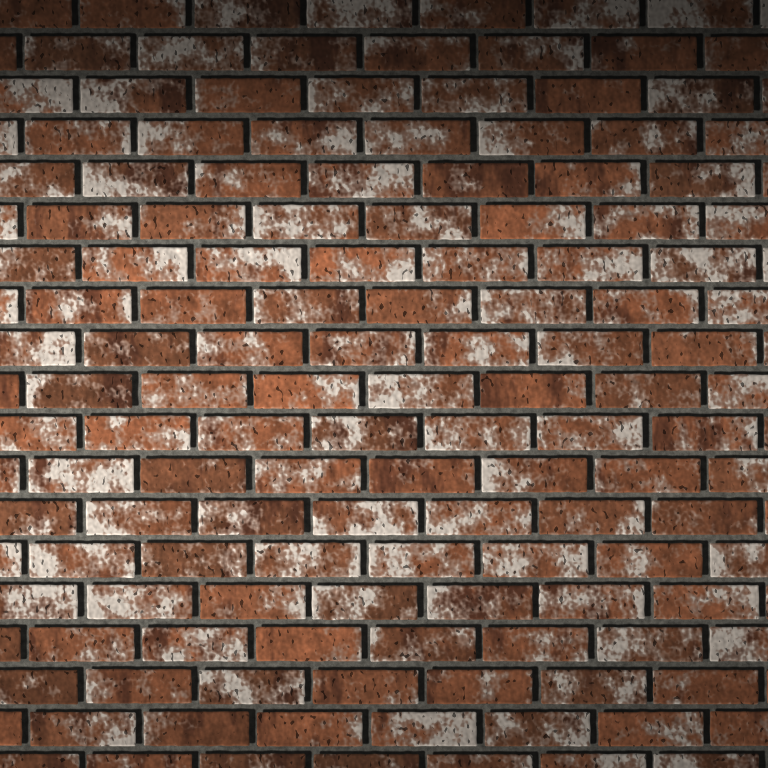
Write a three.js fragment shader that draws this texture.

```glsl
// Running-bond wall of worn, whitewashed bricks in grey mortar, lit from the lower left.
// Each brick is a rounded box in a staggered grid; hashes pick its tint and wear, and
// gradient noise makes the limewash, stains, pits and gritty joints.

#define COLUMNS 6.77
#define ROWS 18.19
#define BOND_START vec2(0.235, 0.427)
#define JOINT 0.0104
#define CORNER 0.0022
#define SOFT 0.0011
#define SHADOW_CAST vec2(0.0078, 0.0036)
#define WASH_AMOUNT 0.02
#define STAIN_STRENGTH 0.6
#define PIT_STRENGTH 0.5

varying vec2 vUv;

const vec3 CLAY_ORANGE = vec3(0.57, 0.35, 0.24);
const vec3 CLAY_BROWN = vec3(0.43, 0.28, 0.20);
const vec3 STAIN = vec3(0.25, 0.15, 0.12);
const vec3 HAZE = vec3(0.64, 0.54, 0.48);
const vec3 LIME = vec3(0.83, 0.79, 0.74);
const vec3 MORTAR = vec3(0.41, 0.40, 0.37);

float hash(vec2 p) {
  return fract(sin(dot(p, vec2(127.1, 311.7))) * 4375.85);
}

vec2 hash2(vec2 p) {
  return vec2(hash(p), hash(p + 37.3));
}

float gradientNoise(vec2 p) {
  vec2 i = floor(p), f = fract(p);
  vec2 w = f * f * f * (f * (f * 6.0 - 15.0) + 10.0);
  vec2 e = vec2(1.0, 0.0);
  float a = dot(hash2(i) * 2.0 - 1.0, f);
  float b = dot(hash2(i + e.xy) * 2.0 - 1.0, f - e.xy);
  float c = dot(hash2(i + e.yx) * 2.0 - 1.0, f - e.yx);
  float d = dot(hash2(i + e.xx) * 2.0 - 1.0, f - e.xx);
  return mix(mix(a, b, w.x), mix(c, d, w.x), w.y);
}

float fbm(vec2 p) {
  float sum = 0.0, amp = 1.0;
  for (int i = 0; i < 4; i++) {
    sum += amp * gradientNoise(p);
    p = p * 2.1 + 11.7;
    amp *= 0.55;
  }
  return sum;
}

// Signed distance to a brick, from its centre in canvas units
float brickDistance(vec2 q) {
  vec2 halfSize = 0.5 * (1.0 / vec2(COLUMNS, ROWS) - JOINT);
  vec2 d = abs(q) - halfSize + CORNER;
  return length(max(d, 0.0)) + min(max(d.x, d.y), 0.0) - CORNER;
}

// Offset from the brick centre; id receives column and row
vec2 brickCell(vec2 p, out vec2 id) {
  vec2 g = p * vec2(COLUMNS, ROWS) - BOND_START;
  float row = floor(g.y);
  g.x += 0.06 * p.y - 0.5 * mod(row, 2.0);
  id = floor(g);
  vec2 jitter = (hash2(id + 5.1) - 0.5) * vec2(0.0025, 0.0012);
  return (fract(g) - 0.5) / vec2(COLUMNS, ROWS) + jitter;
}

// Clay tint, dark stains, limewash, pits and dents
vec3 brickColor(vec2 q, vec2 id) {
  vec2 pick = hash2(id + 2.7), wear = hash2(id + 8.4);
  vec2 s = q + pick * 9.0 + wear.yx * 4.0;
  float along = q.x * COLUMNS;
  float grit = gradientNoise(s * vec2(210.0, 170.0));
  vec3 col = mix(CLAY_ORANGE, CLAY_BROWN, pick.x * pick.x);
  col *= 0.9 + 0.2 * pick.y + 0.3 * fbm(s * 42.0);

  float stain = fbm(s * vec2(26.0, 9.0)) + (wear.y - 0.5) * 0.55 + (pick.x - 0.5) * along;
  col = mix(col, STAIN, STAIN_STRENGTH * smoothstep(0.05, 0.5, stain));

  float wash = fbm(s * vec2(24.0, 30.0)) + 0.35 * grit + WASH_AMOUNT;
  wash += (wear.x - 0.5) * 0.6 + (pick.y - 0.5) * 1.8 * along;
  wash += 0.25 * smoothstep(0.35, 0.5, abs(along));
  col = mix(col, HAZE, 0.8 * smoothstep(-0.15, 0.3, wash));
  col = mix(col, LIME, 0.9 * smoothstep(0.22, 0.5, wash));

  float pits = smoothstep(0.24, 0.44, gradientNoise(s * vec2(170.0, 125.0) + 3.0));
  col *= (1.0 + 0.22 * grit) * (1.0 - PIT_STRENGTH * pits);
  for (int i = 0; i < 3; i++) {
    vec2 h = hash2(id + 13.0 * float(i) + 1.9);
    vec2 d = (q - (h - 0.5) * vec2(0.11, 0.03)) / mix(0.003, 0.007, h.x);
    col *= 1.0 + 0.5 * (h.y - 0.3) * dot(d, vec2(0.7)) * exp(-dot(d, d));
  }
  return col;
}

void main() {
  vec2 id, shadowId;
  vec2 ragged = 0.0012 * vec2(gradientNoise(vUv * 75.0), gradientNoise(vUv * 75.0 + 40.0));
  vec2 q = brickCell(vUv + ragged, id);
  float dist = brickDistance(q);

  // Gritty mortar under the cast shadow of the bricks
  float caster = brickDistance(brickCell(vUv + ragged - SHADOW_CAST, shadowId));
  vec3 mortar = MORTAR * (1.0 + 0.35 * fbm(vUv * 130.0));
  mortar *= mix(0.28, 1.0, smoothstep(-SOFT, SOFT * 1.5, caster));

  // Brick face with a lit lower-left rim and a dim upper-right rim
  float rim = brickDistance(q - 0.001) - brickDistance(q + 0.001);
  vec3 brick = brickColor(q, id);
  brick *= 1.0 + 110.0 * rim * smoothstep(-0.0035, 0.0, dist);
  vec3 col = mix(brick, mortar, smoothstep(-SOFT, SOFT, dist));

  // Pool of light: brightest left of the middle, dim at the top
  float light = mix(0.36, 1.0, 1.0 - smoothstep(0.62, 1.0, vUv.y));
  light *= mix(0.7, 1.0, smoothstep(0.0, 0.32, vUv.y));
  light *= 1.1 - 0.28 * smoothstep(0.2, 1.0, vUv.x);
  gl_FragColor = vec4(clamp(col * light, 0.0, 1.0), 1.0);
}
```
